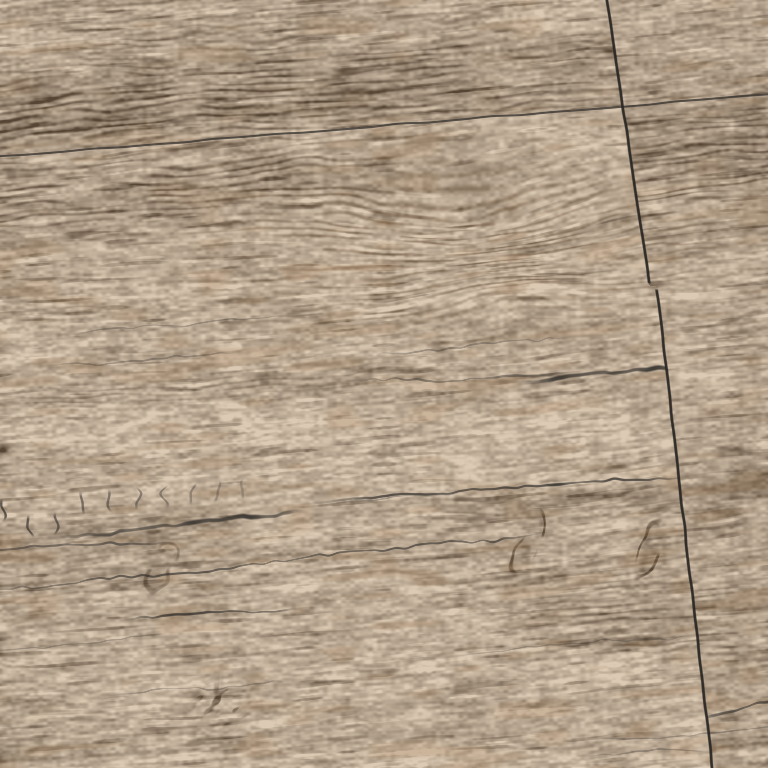
Write a three.js fragment shader that draws this texture.

```glsl
// Weathered oak floor: one wide board framed by a long seam and a stepped end joint.
// Stretched value noise along a slanted, warped grain gives the fibres; fine broken
// growth lines, cracks, knots and flecks are layered over it as tone.
varying vec2 vUv;

const vec3 UMBER = vec3(0.38, 0.315, 0.245);
const vec3 PALE = vec3(0.81, 0.74, 0.655);
const vec3 RUST = vec3(0.60, 0.46, 0.32);
const vec3 GAP = vec3(0.15, 0.14, 0.13);
const float SLOPE = 0.081;
const float SEAM = 0.796;
const float LINES = 98.0;

float hash(vec2 p) {
  return fract(sin(dot(p, vec2(127.1, 311.7))) * 43758.5453);
}

float noise(vec2 p) {
  vec2 i = floor(p), f = fract(p);
  f = f * f * (3.0 - 2.0 * f);
  return mix(mix(hash(i), hash(i + vec2(1.0, 0.0)), f.x),
             mix(hash(i + vec2(0.0, 1.0)), hash(i + 1.0), f.x), f.y);
}

// Noise centred on zero
float vary(vec2 p) { return noise(p) - 0.5; }

// Soft elliptical patch
float spot(vec2 p, vec2 c, vec2 r) {
  vec2 d = (p - c) / r;
  return exp(-dot(d, d));
}

float stroke(float d, float w) { return 1.0 - smoothstep(w * 0.4, w * 1.6, abs(d)); }

// Wavering split from a to b, tapered and broken along its run
float crack(vec2 p, vec2 a, vec2 b, float w) {
  float k = (p.x - a.x) / (b.x - a.x);
  float y = mix(a.y, b.y, k) + 0.008 * vary(vec2(p.x * 14.0, a.y * 90.0))
          + 0.004 * vary(vec2(p.x * 70.0, a.y * 50.0));
  float taper = smoothstep(0.0, 0.25, k) * (1.0 - smoothstep(0.85, 1.0, k));
  float weight = noise(vec2(p.x * 40.0, a.y * 30.0));
  return taper * (0.5 + 0.5 * weight) * stroke(p.y - y, w * (0.6 + 0.7 * weight));
}

// Fine growth lines that follow the grain, thin and interrupted
float growthLines(vec2 q) {
  float phase = q.y * LINES + 1.5 * vary(q * vec2(4.0, 20.0)) + 0.9 * vary(q * vec2(20.0, 70.0));
  float ridge = 0.5 + 0.5 * sin(6.2832 * phase);
  return ridge * ridge * smoothstep(0.15, 0.7, noise(q * vec2(18.0, 98.0) + 4.0));
}

// Slanted smudge with a broken oval rim
float knot(vec2 p, vec2 c, vec2 r) {
  vec2 d = p - c;
  d.x -= d.y * 0.35;
  float e = length(d / r) + 0.7 * vary(p * 50.0);
  return 0.6 * stroke(e - 1.0, 0.12) * smoothstep(0.3, 0.6, noise(p * 45.0 + 7.0))
       + 0.40 * exp(-e * e) * noise(p * vec2(160.0, 70.0));
}

float endJointX(float y) {
  return y > 0.627 ? 0.79 + 0.152 * (1.0 - y) : 0.855 + 0.116 * (0.627 - y);
}

void main() {
  vec2 p = vUv;
  float level = p.y - SLOPE * p.x;
  float jointX = endJointX(p.y) + 0.0015 * vary(vec2(p.y * 35.0, 3.0));
  float right = step(jointX, p.x), upper = step(SEAM, level);
  float board = right * 5.3 + upper * 9.7;

  // Grain coordinates, bowed around the figured area
  float bow = 0.035 * spot(p, vec2(0.60, 0.71), vec2(0.16, 0.07))
            - 0.022 * spot(p, vec2(0.66, 0.62), vec2(0.09, 0.04));
  float s = level + bow * (1.0 - upper) + 0.014 * vary(p * vec2(3.0, 6.0) + board)
          + 0.003 * vary(p * vec2(16.0, 24.0) + board);
  vec2 q = vec2(p.x, s) + board;

  // Broad streaks, fibres and fine tooth
  float tone = 0.84 + 0.13 * vary(q * vec2(2.0, 11.0)) + 0.15 * vary(q * vec2(5.0, 38.0))
             + 0.17 * vary(q * vec2(11.0, 90.0)) + 0.27 * vary(q * vec2(26.0, 180.0))
             + 0.36 * vary(q * vec2(75.0, 255.0)) + 0.32 * vary(p * vec2(170.0, 240.0))
             + 0.10 * vary(p * vec2(45.0, 60.0)) + 0.07 * vary(p * 22.0);

  // Growth lines, strongest beside the long seam and in the figure
  float lines = growthLines(q);
  float left = 1.0 - smoothstep(0.2, 0.6, p.x);
  float shade = 0.9 * upper * (1.0 - right) * spot(vec2(level), vec2(0.845), vec2(0.075))
              + 0.7 * left * (1.0 - upper) * spot(vec2(level), vec2(0.735), vec2(0.08))
              + 0.45 * left * spot(vec2(level), vec2(0.475), vec2(0.025))
              + 0.6 * right * spot(p, vec2(0.93, 0.79), vec2(0.2, 0.09))
              + 0.4 * spot(p, vec2(0.82, 0.19), vec2(0.12, 0.05));
  float figure = spot(p, vec2(0.60, 0.68), vec2(0.28, 0.11)) * (1.0 - upper);
  float patches = smoothstep(0.5, 0.8, noise(q * vec2(2.5, 9.0) + 13.0));
  tone -= shade * (0.20 + 0.48 * lines) + (0.34 * figure + 0.06 + 0.14 * patches) * lines;
  tone -= 0.06 * right;
  tone -= 0.28 * spot(vec2(level), vec2(0.285), vec2(0.04)) * noise(q * vec2(9.0, 40.0));
  tone += 0.06 * spot(p, vec2(0.45, 0.43), vec2(0.4, 0.06));

  // Dark and pale slivers of fibre, then knots and pits
  tone -= 0.32 * smoothstep(0.72, 0.90, noise(q * vec2(20.0, 160.0) + 31.0));
  tone += 0.20 * smoothstep(0.72, 0.90, noise(q * vec2(20.0, 160.0) + 57.0));
  tone -= knot(p, vec2(0.69, 0.295), vec2(0.015, 0.034))
        + knot(p, vec2(0.845, 0.287), vec2(0.014, 0.036))
        + 0.6 * knot(p, vec2(0.21, 0.265), vec2(0.016, 0.03));
  float pits = smoothstep(0.58, 0.78, noise(vec2(p.x * 85.0, (p.y - p.x * 0.5) * 130.0)));
  tone -= 0.8 * pits * spot(p, vec2(0.29, 0.085), vec2(0.03, 0.025));
  tone -= 0.9 * spot(p, vec2(0.004, 0.415), vec2(0.007, 0.006));

  // Main splits, scattered hairlines and a ladder of cross checks
  float split = max(crack(p, vec2(0.05, 0.300), vec2(0.41, 0.335), 0.0023),
                    crack(p, vec2(0.66, 0.501), vec2(0.92, 0.527), 0.0023) * (1.0 - right));
  split = max(split, crack(p, vec2(0.38, 0.345), vec2(0.92, 0.380), 0.0015) * (1.0 - right));
  split = max(split, 0.6 * crack(p, vec2(0.44, 0.502), vec2(0.75, 0.515), 0.0013));
  split = max(split, 0.8 * crack(p, vec2(-0.1, 0.220), vec2(0.75, 0.310), 0.0012));
  split = max(split, 0.9 * crack(p, vec2(0.15, 0.192), vec2(0.39, 0.208), 0.0013));
  split = max(split, 0.8 * crack(p, vec2(-0.1, 0.284), vec2(0.23, 0.292), 0.0015));
  split = max(split, 0.9 * right * crack(p, vec2(0.88, 0.060), vec2(1.2, 0.128), 0.0015));
  for (int i = 0; i < 10; i++) {
    float n = float(i);
    vec2 a = vec2(hash(vec2(n, 2.0)) * 0.9 - 0.1, hash(vec2(n, 5.0)) * 0.6);
    float run = 0.15 + 0.2 * hash(vec2(n, 8.0));
    split = max(split, 0.4 * crack(p, a, a + vec2(run, run * SLOPE), 0.0010));
    vec2 c = vec2(0.004 + 0.035 * n, 0.336 + 0.003 * n - 0.024 * step(0.7, hash(vec2(n, 4.0))));
    float bend = c.x + 0.012 * vary(vec2(p.y * 70.0, n));
    float tall = 1.0 - smoothstep(0.008, 0.016, abs(p.y - c.y));
    split = max(split, (0.8 - 0.06 * n) * tall * stroke(p.x - bend, 0.0016));
  }

  vec3 color = mix(UMBER, PALE, clamp(tone, -0.1, 1.12));
  float rust = smoothstep(0.62, 0.90, noise(q * vec2(18.0, 75.0) + 20.0));
  color = mix(color, RUST, (0.26 * rust + 0.2 * figure * lines) * (1.0 - 0.7 * min(shade, 1.0)));
  color = mix(color, GAP * 1.3, split * 0.9);

  // Long seam and end joint
  float seam = level - SEAM + 0.002 * vary(vec2(p.x * 25.0, 1.0));
  color = mix(color, GAP * 1.5, 0.8 * stroke(seam, 0.0013));
  float stepGap = smoothstep(0.002, 0.006, abs(p.y - 0.627));
  color = mix(color, GAP, 0.92 * stepGap * stroke(p.x - jointX, 0.0018));
  gl_FragColor = vec4(color, 1.0);
}
```
